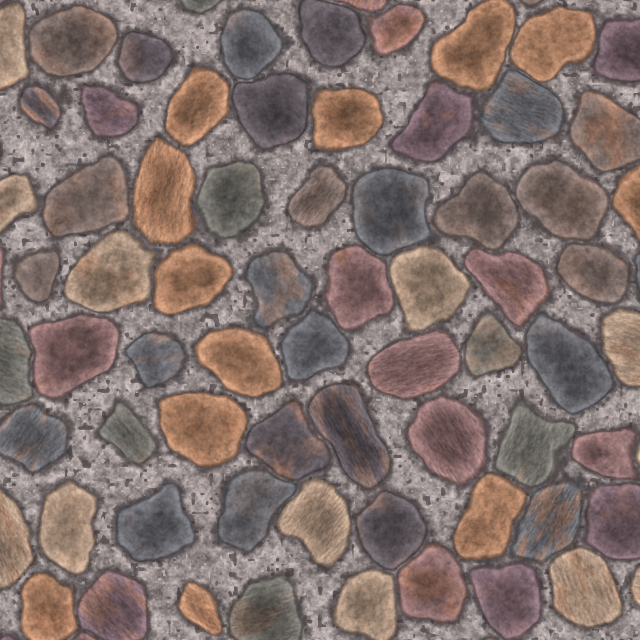
This texture is drawn by a Shadertoy shader. Its source:

```glsl
// Rounded river cobbles of mixed colours set in pale gritty mortar.

const float CELLS = 8.0;       // stones across the canvas
const float JOINT = 0.022;     // half the least gap between two stones

const vec3 MORTAR = vec3(0.63, 0.59, 0.585);
const vec3 SHADOW = vec3(0.23, 0.20, 0.21);
const vec3 RUST = vec3(0.62, 0.43, 0.33);
const vec3 STONE_TINTS[8] = vec3[8](
    vec3(0.37, 0.37, 0.39),    // slate
    vec3(0.43, 0.35, 0.38),    // plum
    vec3(0.45, 0.39, 0.37),    // umber
    vec3(0.62, 0.46, 0.36),    // ochre
    vec3(0.52, 0.40, 0.40),    // rose
    vec3(0.41, 0.40, 0.38),    // olive grey
    vec3(0.61, 0.52, 0.45),    // tan
    vec3(0.35, 0.32, 0.34));   // charcoal

struct Stone {
    float edge;    // signed distance to the outline, in cells
    vec2 local;    // position along the stone's own axes
    vec2 id;
};

float hash(vec2 p) {
    return fract(sin(dot(p, vec2(127.1, 311.7))) * 43758.5453);
}

float noise(vec2 p) {
    vec2 i = floor(p), f = fract(p);
    f = f * f * (3.0 - 2.0 * f);
    return mix(mix(hash(i), hash(i + vec2(1, 0)), f.x),
               mix(hash(i + vec2(0, 1)), hash(i + vec2(1, 1)), f.x), f.y);
}

float fbm(vec2 p) {
    float sum = 0.0, gain = 0.5;
    for (int i = 0; i < 4; i++) {
        sum += gain * noise(p);
        p = mat2(1.6, 1.2, -1.2, 1.6) * p + 7.3;
        gain *= 0.5;
    }
    return sum / 0.9375;
}

vec2 rotate(vec2 p, float angle) {
    float c = cos(angle), s = sin(angle);
    return vec2(c * p.x + s * p.y, c * p.y - s * p.x);
}

vec2 wobble(vec2 p, float amount) {
    return amount * (vec2(noise(p), noise(p + 31.7)) - 0.5);
}

// Radial distance to a tapered superellipse
float pebble(vec2 p, vec2 radii, float power, float taper) {
    p.y *= 1.0 + taper * p.x;
    vec2 q = pow(abs(p / radii) + 1e-4, vec2(power));
    float k = pow(q.x + q.y, 1.0 / power);
    return length(p) * (1.0 - 1.0 / max(k, 1e-3));
}

// Nearest stone on a staggered, jittered grid, trimmed against its neighbour
Stone nearestStone(vec2 p) {
    Stone best = Stone(9.0, vec2(0), vec2(0));
    float second = 9.0;
    for (int y = -1; y <= 1; y++)
    for (int x = -1; x <= 1; x++) {
        float row = floor(p.y) + float(y);
        float shift = 0.5 * mod(row, 2.0);
        vec2 id = vec2(floor(p.x - shift) + float(x), row);
        vec2 jitter = 0.38 * (vec2(hash(id + 1.3), hash(id + 5.9)) - 0.5);
        vec2 local = p - id - vec2(shift, 0.0) - 0.5 - jitter;
        local = rotate(local, 2.7 * (hash(id + 9.1) - 0.5));
        vec2 radii = mix(vec2(0.43, 0.35), vec2(0.66, 0.48),
                         vec2(hash(id + 13.7), hash(id + 17.2)));
        radii *= mix(0.66, 1.0, smoothstep(0.05, 0.25, hash(id + 21.4)));
        vec2 bent = local + wobble(local * 2.6 + id * 9.0, 0.24)
                          + wobble(local * 8.0 + id * 5.0, 0.045);
        float d = pebble(bent, radii, mix(2.0, 3.2, hash(id + 25.8)),
                         1.1 * (hash(id + 29.6) - 0.5));
        if (d < best.edge) {
            second = best.edge;
            best = Stone(d, local, id);
        } else second = min(second, d);
    }
    float trim = 0.5 * (best.edge - second) + JOINT;
    float blend = max(0.08 - abs(best.edge - trim), 0.0) / 0.08;
    best.edge = max(best.edge, trim) + 0.02 * blend * blend;
    return best;
}

vec3 mortarColor(vec2 p, float edge) {
    float lumps = fbm(p * 5.0);
    float grit = fbm(p * 15.0 + 4.0);
    float sand = noise(p * 38.0);
    vec3 color = MORTAR * (0.98 + 0.45 * (lumps - 0.5) + 0.65 * (grit - 0.5) + 0.22 * (sand - 0.5));
    float pits = smoothstep(0.66, 0.84, noise(p * 17.0 + 50.0)) * smoothstep(0.4, 0.6, lumps);
    float chips = smoothstep(0.80, 0.92, noise(p * 21.0 + 80.0));
    color = mix(color, SHADOW, 0.65 * pits);
    color = mix(color, vec3(0.80, 0.76, 0.74), 0.7 * chips);
    float contact = 1.0 - smoothstep(0.0, 0.10, edge + 0.07 * (grit - 0.5));
    return mix(color, SHADOW, 0.68 * contact);
}

vec3 stoneColor(Stone s) {
    float pick = hash(s.id + 33.3);
    vec3 color = STONE_TINTS[int(pick * 7.99)];
    float streak = mix(1.0, 3.2, smoothstep(0.6, 0.9, hash(s.id + 37.1)));
    vec2 uv = s.local * vec2(1.0, streak) + s.id * 11.0;
    float blotch = fbm(uv * 3.5);
    float grain = fbm(uv * 14.0);
    float speckle = noise(s.local * 36.0 + s.id * 3.0);
    float depth = -s.edge + 0.16 * (blotch - 0.5);
    // Rusty stains, worn pale rim and dark core
    float stain = smoothstep(0.48, 0.72, fbm(uv * 2.6 + 60.0)) * hash(s.id + 41.9);
    color = mix(color, RUST, 0.55 * stain);
    float core = smoothstep(0.08, 0.30, depth);
    color *= mix(1.13, mix(0.99, 0.76, hash(s.id + 45.5)), core);
    color *= 1.0 + 0.42 * (blotch - 0.5) + 0.46 * (grain - 0.5) + 0.16 * (speckle - 0.5);
    float rim = smoothstep(0.015, 0.04, -s.edge) * (1.0 - smoothstep(0.05, 0.12, -s.edge));
    color += 0.05 * rim;
    return color * mix(0.70, 1.0, smoothstep(0.0, 0.045, -s.edge));
}

void mainImage(out vec4 fragColor, in vec2 fragCoord) {
    vec2 p = fragCoord / iResolution.y * CELLS;
    float pixel = CELLS / iResolution.y;
    Stone s = nearestStone(p);
    float cover = 1.0 - smoothstep(-pixel, pixel, s.edge);
    vec3 color = mix(mortarColor(p, s.edge), stoneColor(s), cover);
    fragColor = vec4(clamp(color, 0.0, 1.0), 1.0);
}
```
